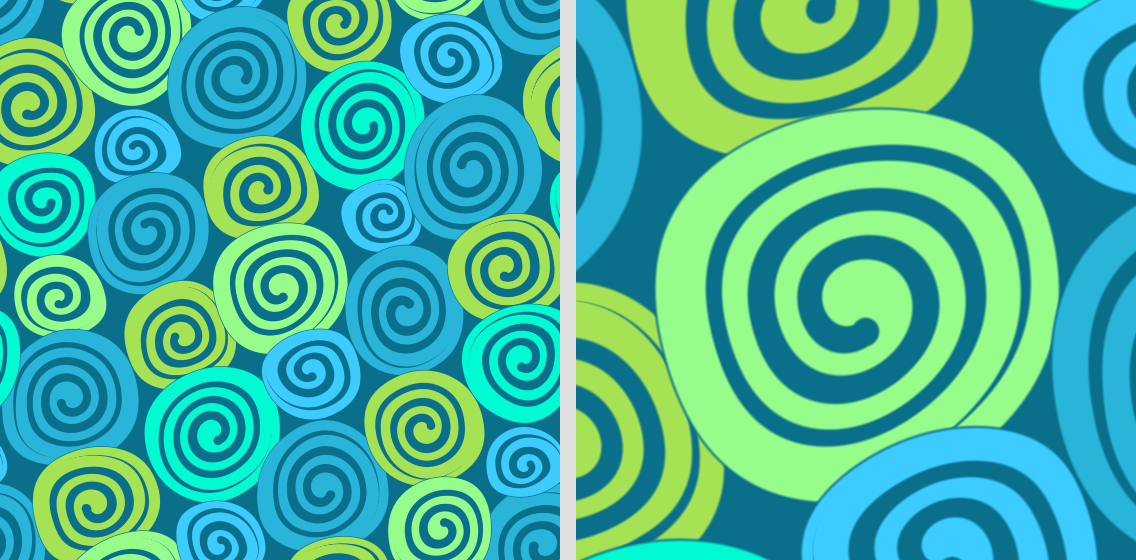
Left, the full canvas; right, a detail of the centre.
Write a three.js fragment shader that draws this pattern.

```glsl
// Seamless packing of hand-drawn spiral discs in blue, lime, green and turquoise on dark teal.
varying vec2 vUv;

#define COUNT 28.0        // discs per tile, a multiple of 4
#define JITTER 0.017      // random shift of the centres
#define PUSH 0.25         // how far big discs push their neighbours
#define SIZE_SPREAD 0.17  // random share of the radius
#define FIT 1.09          // growth of discs into the gaps
#define ROUNDNESS 3.0     // exponent that blends neighbour limits, low is rounder
#define CIRCULAR 0.35     // share of a true circle in the outline
#define INNER 0.14        // start of the spiral, in disc radii
#define OUTER 0.88        // end of the spiral, in disc radii
#define STROKE 0.27       // half stroke width, in spiral pitches
#define OUTLINE 0.0012    // thin rim around each disc
#define SOFT 0.0012       // edge smoothing

const float TAU = 6.2831853;
const vec3 TEAL = vec3(0.04, 0.435, 0.54);
const vec3 BLUE = vec3(0.16, 0.71, 0.85);
const vec3 SKY = vec3(0.24, 0.80, 1.0);
const vec3 LIME = vec3(0.65, 0.89, 0.33);
const vec3 GREEN = vec3(0.59, 0.99, 0.54);
const vec3 TURQUOISE = vec3(0.0, 0.98, 0.82);

float wrapId(float id) { return floor(mod(id + 0.5, COUNT)); }

float hash(float id, float salt) {
  return fract(sin(wrapId(id) * 12.9898 + salt * 78.233) * 4375.8547);
}

vec2 wrapTile(vec2 v) { return v - floor(v + 0.5); }

// Lattice vector of an id, shortest way around the tile
vec2 lattice(float id) { return wrapTile(vec2(id, -5.0 * id) / COUNT); }

// Id offsets of the six nearest lattice points: 1, 5, 6 and their negatives
float neighbour(int i) {
  float m = mod(float(i), 3.0);
  return (m < 0.5 ? 1.0 : m + 4.0) * (i < 3 ? 1.0 : -1.0);
}

// Four size classes, never next to their own kind
float radius(float id) {
  float kind = mod(wrapId(id), 4.0);
  float base = kind < 0.5 ? 0.117 : kind < 1.5 ? 0.103 : kind < 2.5 ? 0.111 : 0.074;
  return base * (1.0 + SIZE_SPREAD * (2.0 * hash(id, 1.0) - 1.0));
}

vec3 discColor(float id) {
  float kind = mod(id, 4.0);
  if (kind < 0.5) return BLUE;
  if (kind < 1.5) return LIME;
  if (kind < 2.5) return mod(id, 8.0) < 4.0 ? TURQUOISE : GREEN;
  return id < 4.0 ? GREEN : SKY;
}

// Random shift plus the push of the neighbours
vec2 shift(float id) {
  vec2 s = JITTER * (2.0 * vec2(hash(id, 2.0), hash(id, 3.0)) - 1.0);
  for (int i = 0; i < 6; i++) {
    float n = neighbour(i);
    s -= PUSH * normalize(lattice(n)) * radius(id + n);
  }
  return s;
}

// Disc radius in a direction, softly limited by the borders to its neighbours
float reach(float id, vec2 dir, vec2 ownShift) {
  float r = radius(id);
  float sum = 0.02;
  for (int i = 0; i < 6; i++) {
    float n = neighbour(i);
    vec2 gap = lattice(n) + shift(id + n) - ownShift;
    float border = max(0.5 * (length(gap) + r - radius(id + n)), 0.03);
    sum += pow(max(dot(normalize(gap), dir), 0.0001) * r / border, ROUNDNESS);
  }
  return r * mix(FIT * pow(sum, -1.0 / ROUNDNESS), 1.0, CIRCULAR);
}

// Signed distance to the tapered spiral stroke, in disc radii
float spiral(float id, float rho, float angle) {
  float turns = 0.95 + 15.0 * radius(id) + 0.3 * hash(id, 4.0);
  float pitch = (OUTER - INNER) / turns;
  float hand = hash(id, 5.0) < 0.5 ? -1.0 : 1.0;
  float phase = hash(id, 6.0);

  // Uneven hand-drawn line
  rho *= 1.0 + 0.025 * sin(2.0 * angle + TAU * hash(id, 7.0))
             + 0.012 * sin(3.0 * angle + TAU * hash(id, 8.0));

  // Nearest winding; the stroke thins outwards and ends in a point
  float a = fract(hand * angle / TAU + phase);
  float t = a + max(floor((rho - INNER) / pitch - a + 0.5), 0.0);
  float width = STROKE * pitch * mix(1.0, 0.55, smoothstep(0.9, turns, t));
  width *= 1.0 + 0.1 * sin(4.0 * t + TAU * hash(id, 9.0)) * smoothstep(0.0, 0.5, t);
  width *= clamp((turns - t) / 0.35, -1.0, 1.0);
  float line = abs(rho - INNER - pitch * t) - width;

  // Round cap at the inner end
  float capAngle = -hand * phase * TAU;
  vec2 cap = INNER * vec2(cos(capAngle), sin(capAngle));
  float blob = length(rho * vec2(cos(angle), sin(angle)) - cap) - 1.05 * STROKE * pitch;
  return min(line, blob);
}

float cover(float d) { return 1.0 - smoothstep(-SOFT, SOFT, d); }

void main() {
  vec3 color = TEAL;
  for (int k = 0; k < 28; k++) {
    float id = float(k);
    vec2 p = wrapTile(vUv - lattice(id));
    if (dot(p, p) > 0.058) continue;

    vec2 s = shift(id);
    p -= s;
    float dist = max(length(p), 0.00001);
    float size = reach(id, p / dist, s);
    float angle = atan(p.y, p.x + 0.000001);

    // Rim, body, then the spiral on top, rounder towards its centre
    float edge = dist - size;
    float scale = mix(radius(id), size, smoothstep(0.0, 0.9, dist / size));
    float stroke = spiral(id, dist / scale, angle) * scale;
    color = mix(color, TEAL, cover(edge - OUTLINE));
    color = mix(color, mix(discColor(id), TEAL, cover(stroke)), cover(edge));
  }
  gl_FragColor = vec4(color, 1.0);
}
```
